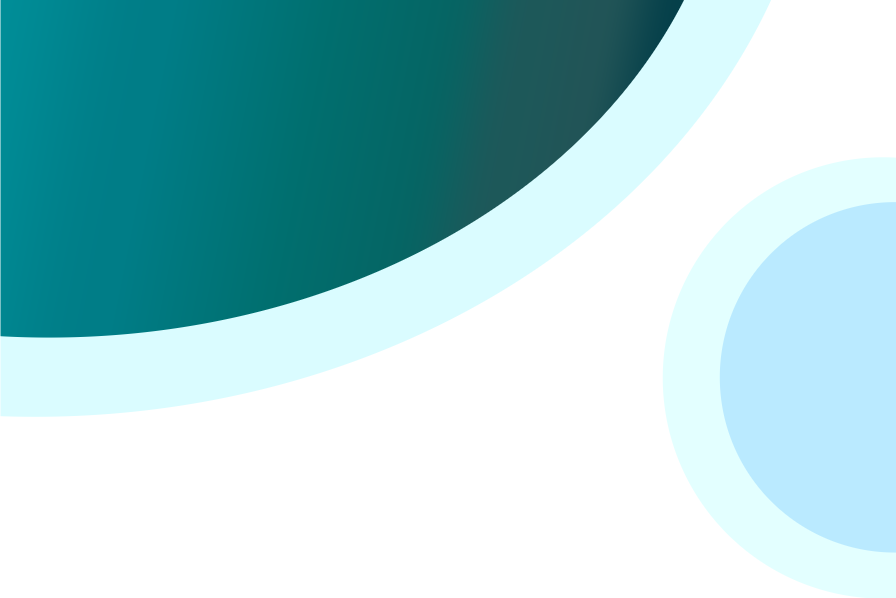
A Shadertoy shader for this background:

```glsl
// Teal gradient ellipse with a pale rim at the upper left, and a pale blue ringed disc at the right, on white.

// Approximate signed distance to an ellipse, negative inside
float ellipseDistance(vec2 p, vec2 center, vec2 radii) {
    vec2 q = (p - center) / radii;
    float k = length(q);
    return k * (k - 1.0) / max(length(q / radii), 1e-4);
}

// Antialiased coverage of a shape, one pixel wide at its edge
float coverage(float dist) {
    return clamp(0.5 - dist * iResolution.y, 0.0, 1.0);
}

// Slightly tilted ramp from bright teal through green to dark slate
vec3 tealGradient(vec2 p) {
    float t = p.x + 0.2 * (1.0 - p.y);
    vec3 color = mix(vec3(0.0, 0.56, 0.60), vec3(0.0, 0.49, 0.53), smoothstep(-0.05, 0.27, t));
    color = mix(color, vec3(0.0, 0.435, 0.435), clamp((t - 0.29) / 0.26, 0.0, 1.0));
    color = mix(color, vec3(0.02, 0.395, 0.39), clamp((t - 0.55) / 0.21, 0.0, 1.0));
    color = mix(color, vec3(0.115, 0.345, 0.35), smoothstep(0.74, 0.90, t));
    color = mix(color, vec3(0.13, 0.33, 0.34), smoothstep(0.90, 1.02, t));
    return mix(color, vec3(0.02, 0.25, 0.29), smoothstep(1.01, 1.14, t));
}

void mainImage(out vec4 fragColor, in vec2 fragCoord) {
    // Height is one unit, width is one and a half
    vec2 p = fragCoord / iResolution.xy * vec2(1.5, 1.0);
    vec3 color = vec3(1.0);

    // Large ellipse and its rim
    float rim = ellipseDistance(p, vec2(0.0586, 1.383), vec2(1.318, 1.080));
    float body = ellipseDistance(p, vec2(0.082, 1.332), vec2(1.1445, 0.8965));
    color = mix(color, vec3(0.855, 0.988, 1.0), coverage(rim));
    color = mix(color, tealGradient(p), coverage(body));

    // Thin light line along the left border
    color = mix(color, vec3(1.0), 0.5 * coverage(p.x - 0.0016));

    // Ringed disc
    float ring = length(p - vec2(1.4785, 0.368)) - 0.369;
    float disc = length(p - vec2(1.498, 0.369)) - 0.293;
    color = mix(color, vec3(0.89, 1.0, 1.0), coverage(ring));
    color = mix(color, vec3(0.73, 0.918, 1.0), coverage(disc));

    fragColor = vec4(color, 1.0);
}
```
